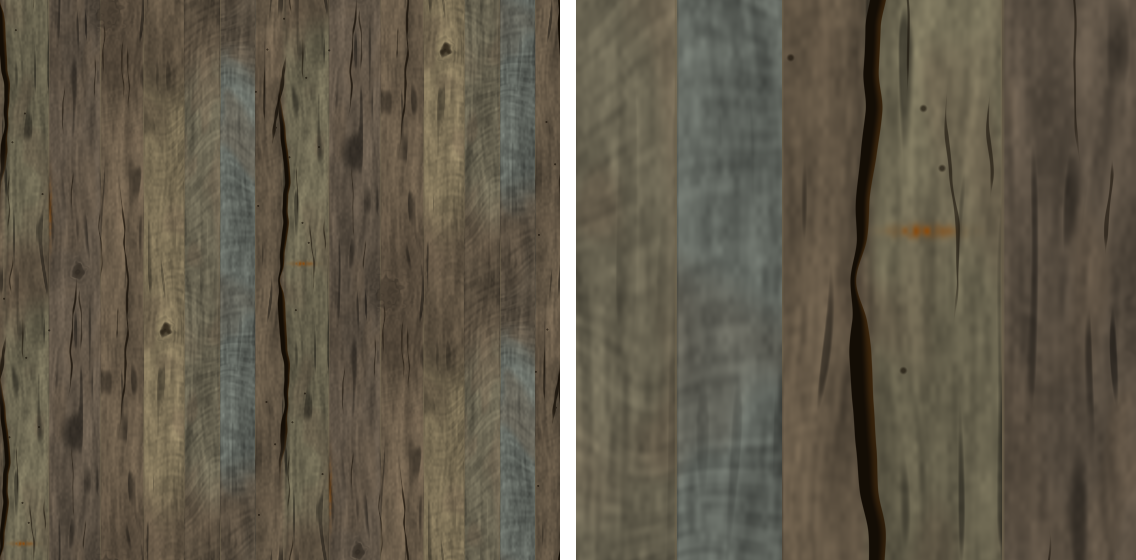
Left: the whole. Right: its middle third, enlarged.
Give the GLSL for this texture, as a WebGL 1 fragment shader.

```glsl
precision highp float;
// Weathered barn boards: seven planks in a half-drop repeat, with splits, knots and rust.
uniform vec2 u_resolution;

const float COLUMNS = 2.;    // repeats across
const float DROP = .5;       // vertical shift of each next column
const float START = .0443;   // first seam, left of the canvas
const float SPLIT_X = .0505; // main split, from the first seam
const float SPLIT_HALF = .0056;
const float SEAM_HALF = .0011;
const vec3 UMBER = vec3(.385, .335, .268);
const vec3 OLIVE = vec3(.425, .402, .318);
const vec3 DARK_GREY = vec3(.35, .308, .258);
const vec3 BROWN = vec3(.385, .333, .266);
const vec3 TAN = vec3(.475, .428, .328);
const vec3 ASH = vec3(.398, .377, .308);
const vec3 BLUE_GREY = vec3(.378, .397, .37);
const vec3 SHADE = vec3(.34, .291, .233);
const vec3 PITCH = vec3(.075, .05, .02);
const vec3 SPLIT_WALL = vec3(.27, .17, .055);
const vec3 RUST = vec3(.52, .3, .08);
const vec2 KNOT_ROUND = vec2(.184, .484);
const vec2 KNOT_LARGE = vec2(.241, .023);
const vec2 KNOT_ROUGH = vec2(.339, .589);

float soft; // edge smoothing, about one pixel

float hash(vec2 p) {
  vec3 q = fract(p.xyx * .1031);
  q += dot(q, q.yzx + 33.33);
  return fract((q.x + q.y) * q.z);
}

// Value noise, wrapping in y after "rows" cells
float noise(vec2 p, float rows) {
  vec2 i = floor(p), f = fract(p), e = vec2(1, 0);
  f *= f * (3. - 2. * f);
  vec2 a = vec2(i.x, mod(i.y, rows)), b = vec2(i.x, mod(i.y + 1., rows));
  return mix(mix(hash(a), hash(a + e), f.x), mix(hash(b), hash(b + e), f.x), f.y);
}

float grain(vec2 p, float fx, float fy) { return noise(p * vec2(fx, fy), fy); }

// Coverage of a band around zero
float band(float d, float halfWidth) { return smoothstep(soft, -soft, abs(d) - halfWidth); }

// Offset from a feature, wrapped vertically
vec2 away(vec2 p, vec2 c) { return vec2(p.x - c.x, fract(p.y - c.y + .5) - .5); }

// Adds the next board, its index and its seam
void board(float x, float edge, vec3 tint, inout vec3 wood, inout float id, inout float seam) {
  wood = mix(wood, tint, smoothstep(-soft, soft, x - edge));
  id += step(edge, x);
  seam = min(seam, abs(x - edge));
}

// Thin tapering crack
float crack(vec2 p, vec2 c, float len, float width, float lean, float sway) {
  vec2 d = away(p, c);
  float taper = 1. - smoothstep(.55, 1., abs(d.y) / len);
  float path = lean * d.y + sway * cos(d.y * 9.) + .006 * grain(vec2(c.x, p.y), 90., 32.) - .003;
  return taper * band(d.x - path, width * taper * (.5 + grain(p.yy, 0., 60.)));
}

// Sideways push of the grain around a knot
float bend(vec2 p, vec2 c, float radius) {
  vec2 d = away(p, c) / radius;
  return -.6 * d.x * radius * exp(-dot(d, d * vec2(.25, .1)));
}

void knot(inout vec3 wood, vec2 p, vec2 c, float radius, vec3 tint) {
  float r = length(away(p, c) * vec2(1, .8)) / radius + .7 * grain(p, 150., 150.) - .35;
  wood *= 1. - .15 * exp(-.6 * r * r) * (1. + sin(r * 9.));
  wood = mix(wood, tint, .7 - .7 * smoothstep(.5, 1.1, r));
}

void main() {
  vec2 uv = gl_FragCoord.xy / u_resolution;
  soft = .75 / min(u_resolution.x, u_resolution.y);

  // Half-drop cell, y running downwards
  float column = (uv.x + START) * COLUMNS;
  vec2 p = vec2(fract(column) / COLUMNS, fract(1. - uv.y - DROP * floor(column)));

  // Boards
  vec3 wood = BLUE_GREY;
  float id = 0., seam = 1.;
  board(p.x, 0., UMBER, wood, id, seam);
  board(p.x, .1315, DARK_GREY, wood, id, seam);
  board(p.x, .224, BROWN, wood, id, seam);
  board(p.x, .3008, TAN, wood, id, seam);
  board(p.x, .3737, ASH, wood, id, seam);
  board(p.x, .4375, BLUE_GREY, wood, id, seam);
  float olive = smoothstep(.045, .06, p.x) * step(p.x, .1315);
  wood = mix(wood, OLIVE, olive);

  // Broad weathering and brown fades
  vec2 q = p + vec2(id * 3.7, 0), g = q;
  float cloud = grain(q, 14., 7.);
  float mottle = noise(q * vec2(34, 18) + cloud * 2., 18.);
  float fromTop = abs(away(p, vec2(0)).y) + .09 * cloud - .045;
  float fade = step(.224, p.x) * (1. - smoothstep(.06, .19, fromTop)) + olive * smoothstep(.39, .47, fromTop);
  wood = mix(wood, SHADE, .85 * fade);
  wood = mix(wood, SHADE, .45 * smoothstep(.55, .9, mottle));

  // Grain, bent by knots
  g.x += .02 * grain(q, 22., 7.) + bend(p, KNOT_ROUND, .012) + bend(p, KNOT_LARGE, .022) + bend(p, KNOT_ROUGH, .012);
  float streak = grain(g, 95., 9.), speck = grain(q, 300., 170.);
  float ripple = noise(vec2(g.x * 45., p.y * 170. + q.x * 70. + 16. * cloud), 170.);
  float rippled = smoothstep(.29, .38, p.x);
  wood *= .605 + .26 * streak + .22 * grain(g, 230., 30.) + .13 * speck + .24 * cloud
        + (.06 + .14 * rippled) * (ripple - .5) + (.12 + .12 * rippled) * (mottle - .5);
  wood *= 1. - (.38 - .26 * rippled) * smoothstep(.78, .93, grain(g + .5, 120., 11.));

  // Seams: faint shadow, in places a tan edge
  vec3 edge = mix(wood * .78, TAN * .9, smoothstep(.4, .7, grain(vec2(id, p.y), 1., 8.)));
  wood = mix(wood, edge, .6 * band(seam, SEAM_HALF));

  // Rust stains
  vec2 nail = away(p, vec2(.085, .971)) / vec2(.018, .004);
  vec2 run = away(p, vec2(.1345, .378)) / vec2(.003, .055);
  wood = mix(wood, RUST, (.85 * exp(-dot(nail, nail)) + .5 * exp(-dot(run, run))) * (.3 + speck));

  // Knots
  knot(wood, p, KNOT_ROUND, .011, SHADE * .55);
  knot(wood, p, KNOT_ROUGH, .01, PITCH);
  knot(wood, p, KNOT_LARGE, .022, SHADE * .85);

  // Long cracks, then scattered short ones and pin holes
  float dark = crack(p, vec2(.262, .547), .25, .0014, 0., .011);
  dark = max(dark, crack(p, vec2(.174, .6), .12, .0012, -.06, 0.));
  dark = max(dark, crack(p, vec2(.043, .68), .09, .0022, -.16, 0.));
  for (int i = 0; i < 18; i++) {
    float k = float(i), h = hash(vec2(k, 5));
    vec2 spot = vec2(.29 * hash(vec2(k, 3)), hash(vec2(k, 8)));
    dark = max(dark, .75 * crack(p, spot, .03 + .05 * h, .0009, .08 * h - .04, 0.));
    vec2 hole = vec2(.135 * h, spot.x * 3.4);
    dark = max(dark, .8 - .8 * smoothstep(.0008, .0028, length(away(p, hole))));
  }
  wood = mix(wood, PITCH, .75 * dark);

  // Main split: black on the left, brown wall on the right
  vec2 d = away(p, vec2(SPLIT_X, 0));
  float side = d.x - .006 * cos((d.y + .161) * 17.9) - .004 * grain(p.yy, 0., 40.) + .002;
  float taper = 1. - smoothstep(.25, .41, abs(d.y));
  float gap = SPLIT_HALF * taper * (.3 + .9 * grain(p.yy, 0., 22.));
  wood *= 1. - .25 * taper * exp(-abs(side) * 110.);
  vec3 inside = mix(PITCH, SPLIT_WALL, smoothstep(0., .9, side / (gap + .0005)) * (.4 + .6 * streak));
  wood = mix(wood, inside, taper * band(side, gap));

  gl_FragColor = vec4(wood, 1);
}
```
